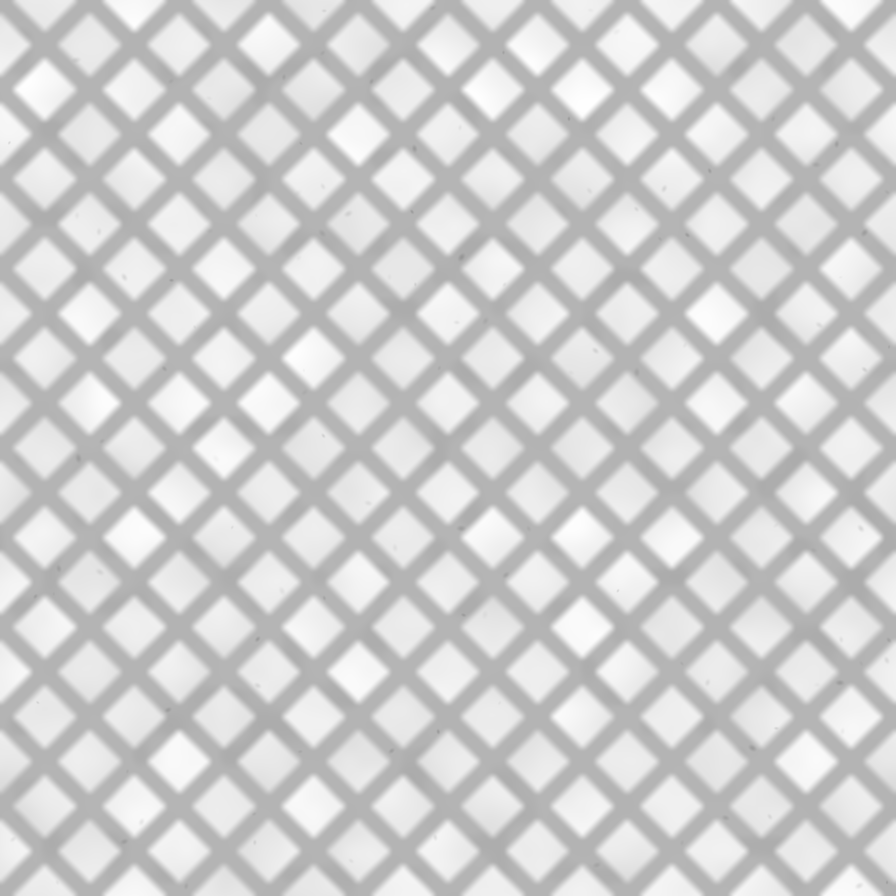
A WebGL 1 fragment shader for this pattern:

```glsl
precision highp float;

uniform vec2 u_resolution;

#define REPEATS 10.0
#define TILE_HALF 0.358
#define CORNER 0.07
#define SOFTNESS 0.08
#define WOBBLE 0.016
#define GROUT 0.706
#define TILE_DARK 0.895
#define TILE_LIGHT 0.965
#define TILT 0.09
#define CLOUD 0.05
#define SPECK_CELLS 40.0
#define SPECK_CHANCE 0.06

float hash(vec2 p) {
  return fract(sin(dot(p, vec2(127.1, 311.7))) * 43758.5453);
}

// Value noise that wraps after a whole number of cells
float noise(vec2 p, float period) {
  vec2 cell = floor(p);
  vec2 f = fract(p);
  f = f * f * (3.0 - 2.0 * f);
  vec2 lo = mod(cell, period);
  vec2 hi = mod(cell + 1.0, period);
  return mix(mix(hash(lo), hash(vec2(hi.x, lo.y)), f.x),
             mix(hash(vec2(lo.x, hi.y)), hash(hi), f.x), f.y);
}

float cloud(vec2 uv, float cells) {
  return 0.65 * noise(uv * cells, cells)
       + 0.35 * noise(uv * cells * 2.0 + 0.5, cells * 2.0) - 0.5;
}

float roundedBox(vec2 p, float halfSize, float radius) {
  vec2 q = abs(p) - halfSize + radius;
  return length(max(q, 0.0)) + min(max(q.x, q.y), 0.0) - radius;
}

// Sparse soft dirt spots, one candidate per cell
float specks(vec2 uv) {
  vec2 p = uv * SPECK_CELLS;
  vec2 cell = floor(p);
  float chance = hash(cell + 5.3);
  vec2 center = 0.3 + 0.4 * vec2(hash(cell + 17.1), hash(cell + 29.7));
  float angle = 6.2832 * hash(cell + 41.9);
  vec2 axis = vec2(cos(angle), sin(angle));
  vec2 offset = fract(p) - center;
  offset = vec2(dot(offset, axis), 1.5 * dot(offset, vec2(-axis.y, axis.x)));
  float radius = mix(0.12, 0.28, hash(cell + 53.3));
  float spot = 1.0 - smoothstep(0.0, radius, length(offset));
  return spot * step(chance, SPECK_CHANCE) * mix(0.3, 1.0, hash(cell + 67.7));
}

void main() {
  vec2 uv = gl_FragCoord.xy / u_resolution;
  vec2 p = uv * REPEATS;

  // Diagonal lattice, with a wrapped identity for each tile
  vec2 diagonal = vec2(p.x + p.y, p.x - p.y);
  vec2 cell = floor(diagonal);
  vec2 local = diagonal - cell - 0.5;
  vec2 id = vec2(cell.x + cell.y + 1.0, cell.x - cell.y);
  id = mod(id, 2.0 * REPEATS);

  // Soft tile outline with slightly uneven edges
  float d = roundedBox(local, TILE_HALF, CORNER);
  d += WOBBLE * cloud(uv, 30.0);
  float tileMask = 1.0 - smoothstep(-SOFTNESS, SOFTNESS, d);

  // Tile shade: own brightness, slanted sheen and clouding
  float brightness = hash(id + 3.7);
  float angle = 6.2832 * hash(id + 11.3);
  float sheen = dot(local, vec2(cos(angle), sin(angle)));
  float tile = mix(TILE_DARK, TILE_LIGHT, brightness * brightness);
  tile += TILT * sheen * hash(id + 23.9);
  tile += CLOUD * cloud(uv, 25.0) + 0.015 * (1.0 - 4.0 * dot(local, local));

  // Grout with faint stains
  float stain = smoothstep(0.62, 0.95, noise(uv * 30.0 + 0.3, 30.0));
  float grout = GROUT + 0.012 * cloud(uv, 20.0) - 0.03 * stain;

  float shade = mix(grout, min(tile, 0.995), tileMask);
  shade -= 0.1 * specks(uv);
  gl_FragColor = vec4(vec3(shade), 1.0);
}
```
